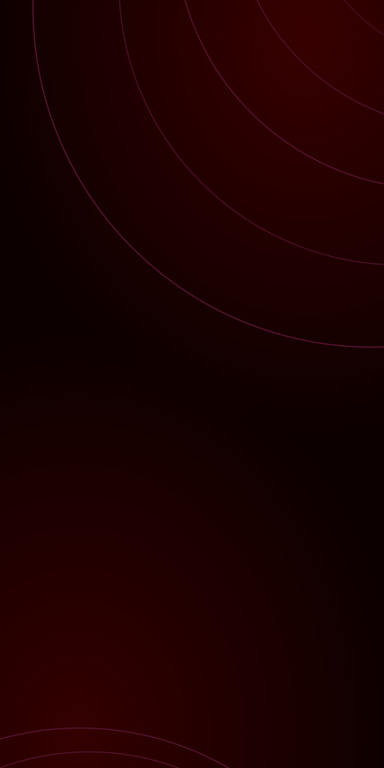
This background is drawn by a Shadertoy shader. Its source:

```glsl
// Elliptical glow that fades linearly to zero at its rim
float glow(vec2 p, vec2 centre, vec2 radii) {
    return max(1.0 - length((p - centre) / radii), 0.0);
}

// Thin antialiased circle outline
float ring(vec2 p, vec2 centre, float radius, float pixel) {
    float dist = abs(length(p - centre) - radius);
    return clamp((0.0018 - dist) / pixel + 0.5, 0.0, 1.0);
}

void mainImage(out vec4 fragColor, in vec2 fragCoord) {
    // Canvas is one unit wide and two units high
    vec2 p = fragCoord / iResolution.xy * vec2(1.0, 2.0);
    float pixel = 1.0 / iResolution.x;

    // Dark red ground with two corner glows
    float red = 0.052;
    red += 0.165 * glow(p, vec2(0.80, 1.91), vec2(0.84, 1.03));
    red += 0.150 * glow(p, vec2(0.20, 0.09), vec2(0.84, 1.03));
    vec3 color = vec3(red, 0.0, 0.0);

    // Rings: centre, radius, opacity
    const vec4 rings[7] = vec4[7](
        vec4(0.969, 1.979, 0.883, 0.90),
        vec4(1.042, 2.042, 0.732, 0.65),
        vec4(1.133, 2.185, 0.677, 0.85),
        vec4(1.206, 2.266, 0.599, 0.70),
        vec4(1.288, 2.343, 0.521, 0.50),
        vec4(0.208, -0.669, 0.773, 0.85),
        vec4(0.232, -0.622, 0.664, 0.75)
    );
    vec3 plum = vec3(0.33, 0.08, 0.20);
    for (int i = 0; i < 7; i++) {
        vec4 r = rings[i];
        color = mix(color, plum, r.w * ring(p, r.xy, r.z, pixel));
    }

    fragColor = vec4(color, 1.0);
}
```
